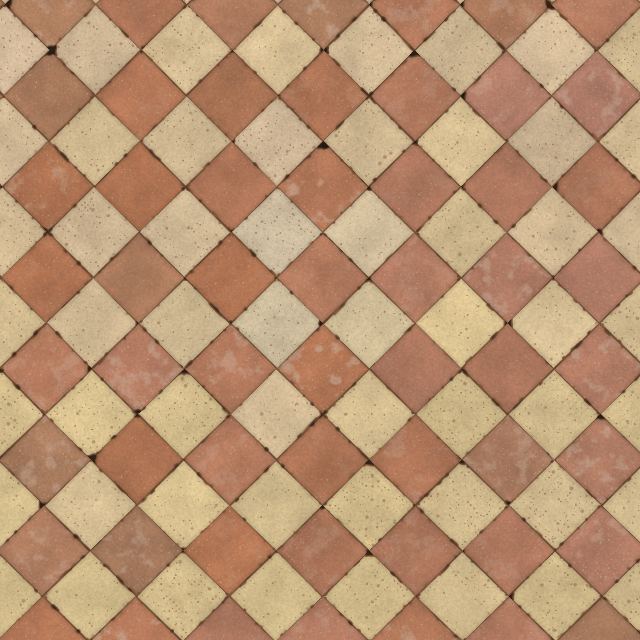
Reproduce this texture procedurally as a three.js fragment shader.

```glsl
// Worn checkerboard floor of cream and terracotta tiles laid on the diagonal.
varying vec2 vUv;

// Layout, in canvas units
const vec2 ANCHOR = vec2(0.5768, 0.9215);   // centre of one cream tile
const float PITCH_TOP = 0.1422;             // tile diagonal across, top edge
const float PITCH_BOTTOM = 0.1460;          // tile diagonal across, bottom edge
const float PITCH_DOWN = 0.1422;            // tile diagonal down

// Tile shape, in tile sides
const float HALF_SIDE = 0.491;
const float SHIFT = 0.016;
const float TWIST = 0.028;
const float CHIP_DEPTH = 0.15;
const float RAGGED = 0.022;
const float EDGE_SOFT = 0.011;

// Colours
const vec3 CREAM_PALE = vec3(0.805, 0.710, 0.590);
const vec3 CREAM_YELLOW = vec3(0.835, 0.745, 0.555);
const vec3 CREAM_CHALK = vec3(0.790, 0.735, 0.630);
const vec3 CLAY_ORANGE = vec3(0.690, 0.455, 0.325);
const vec3 CLAY_PINK = vec3(0.685, 0.485, 0.405);
const vec3 CLAY_BROWN = vec3(0.660, 0.485, 0.370);
const vec3 PIT = vec3(0.560, 0.430, 0.310);
const vec3 LIME = vec3(0.770, 0.660, 0.580);
const vec3 JOINT = vec3(0.450, 0.305, 0.205);
const vec3 HOLE = vec3(0.170, 0.120, 0.085);

float hash(vec2 p) {
  vec3 q = fract(vec3(p.xyx) * 0.1031);
  q += dot(q, q.yzx + 33.33);
  return fract((q.x + q.y) * q.z);
}

float noise(vec2 p) {
  vec2 cell = floor(p), f = fract(p);
  f = f * f * (3.0 - 2.0 * f);
  return mix(mix(hash(cell), hash(cell + vec2(1.0, 0.0)), f.x),
             mix(hash(cell + vec2(0.0, 1.0)), hash(cell + 1.0), f.x), f.y);
}

float fbm(vec2 p) {
  float sum = 0.0, weight = 0.533;
  for (int i = 0; i < 4; i++) {
    sum += weight * noise(p);
    p = mat2(1.6, 1.2, -1.2, 1.6) * p + 7.3;
    weight *= 0.5;
  }
  return sum;
}

// Scattered round dots, one at most per unit cell
float specks(vec2 p, float amount) {
  vec2 cell = floor(p);
  vec2 centre = 0.3 + 0.4 * vec2(hash(cell + 3.1), hash(cell + 17.7));
  float size = hash(cell + 41.3);
  float radius = 0.08 + 0.16 * size * size;
  float dot_ = 1.0 - smoothstep(radius * 0.5, radius + 0.1, length(fract(p) - centre));
  return dot_ * step(hash(cell + 71.9), amount);
}

// Signed distance to a shifted, twisted square with chipped corners and edges
float tileDistance(vec2 p, vec2 id, vec2 grid) {
  p += SHIFT * (vec2(hash(id + 5.3), hash(id + 9.7)) - 0.5);
  p += TWIST * (hash(id + 13.9) - 0.5) * vec2(-p.y, p.x);
  float square = max(abs(p.x), abs(p.y)) - HALF_SIDE;
  square += RAGGED * smoothstep(0.58, 0.95, noise(grid * 11.0));
  float chip = CHIP_DEPTH * pow(hash(id * 2.0 + 0.5 * sign(p) + 23.1), 9.0);
  float corner = abs(p.x) + abs(p.y) - 2.0 * HALF_SIDE + chip;
  corner += 0.05 * (noise(grid * 17.0) - 0.5);
  return max(square, corner * 0.707);
}

vec3 creamTile(vec2 grid, vec2 id, vec2 centre, float tone) {
  float yellow = clamp(1.05 - 0.9 * centre.y + 0.8 * (hash(id + 31.7) - 0.5), 0.0, 1.0);
  vec3 color = mix(CREAM_PALE, CREAM_YELLOW, yellow);
  float chalk = 1.0 - smoothstep(0.04, 0.24, distance(centre, vec2(0.47, 0.56)));
  color = mix(color, CREAM_CHALK, 0.75 * chalk);
  color *= 1.0 + 0.17 * (tone - 0.5);
  float wear = hash(id + 47.1);
  float pits = 0.65 * specks(grid * 15.0, 0.10 + 0.22 * wear);
  pits = max(pits, 0.55 * specks(grid * 8.0 + 4.7, 0.04 + 0.12 * wear));
  float stain = smoothstep(0.58, 0.78, fbm(grid * 3.2 + 19.0));
  return mix(mix(color, PIT, 0.14 * stain * wear), PIT, pits);
}

vec3 clayTile(vec2 grid, vec2 id, vec2 centre, float tone) {
  float pink = clamp(0.1 + 0.75 * centre.x + 0.9 * (hash(id + 61.3) - 0.5), 0.0, 1.0);
  vec3 color = mix(CLAY_ORANGE, CLAY_PINK, pink);
  color = mix(color, CLAY_BROWN, smoothstep(0.65, 1.0, hash(id + 83.9)));
  color *= 1.0 + 0.22 * (tone - 0.5);
  float wear = hash(id + 97.7);
  float scuff = smoothstep(0.52, 0.75, fbm(grid * 5.5 + 31.0)) * wear * wear;
  float dust = specks(grid * 16.0 + 2.3, 0.10 + 0.16 * wear);
  return mix(color, LIME, max(0.6 * scuff, 0.5 * dust));
}

void main() {
  // Diagonal grid: even cells are cream, odd cells are clay
  vec2 pitch = vec2(mix(PITCH_BOTTOM, PITCH_TOP, vUv.y), PITCH_DOWN);
  vec2 g = (vUv - ANCHOR) / pitch;
  vec2 grid = vec2(g.x + g.y, g.x - g.y);
  vec2 id = floor(grid + 0.5);
  vec2 centre = ANCHOR + 0.5 * vec2(id.x + id.y, id.x - id.y) * pitch;
  float isClay = step(0.5, mod(id.x + id.y, 2.0));

  // Tile faces with mottling, per-tile brightness, grain and darker rims
  float d = tileDistance(grid - id, id, grid);
  float tone = fbm(grid * 2.4 + 11.0);
  vec3 face = isClay > 0.5 ? clayTile(grid, id, centre, tone) : creamTile(grid, id, centre, tone);
  face *= 1.0 + 0.06 * (hash(id + 113.0) - 0.5) + 0.09 * (noise(grid * 42.0) - 0.5);
  face *= 1.0 - 0.08 * smoothstep(-0.07, 0.0, d);

  // Joints, darkest where chips leave a hole
  vec3 gap = mix(JOINT, HOLE, smoothstep(0.008, 0.04, d));
  gap *= 0.8 + 0.4 * noise(grid * 9.0 + 53.0);
  gl_FragColor = vec4(mix(face, gap, smoothstep(-EDGE_SOFT, EDGE_SOFT, d)), 1.0);
}
```
